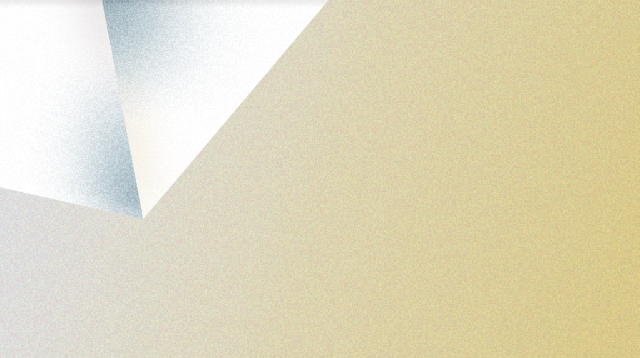
This background is drawn by a WebGL 2 fragment shader. Its source:

```glsl
#version 300 es
precision highp float;
// A folded white sheet hangs into the upper left over a grey-to-gold gradient.
// Signed line distances cut the sheet and its crease; soft falloffs along and
// across the crease shade the two faces, and hashed cells add paper grain.

#define TIP vec2(0.400, 0.388)
#define CREASE_TOP vec2(0.285, 1.0)
#define LEFT_END vec2(0.0, 0.477)
#define RIGHT_END vec2(0.918, 1.0)
#define GRAIN_CELLS 286.0
#define GRAIN_BACK 0.075
#define GRAIN_SHADE 0.10

uniform vec2 u_resolution;
out vec4 fragColor;

const vec3 SILVER = vec3(0.872, 0.872, 0.876);
const vec3 SAND = vec3(0.866, 0.836, 0.718);
const vec3 GOLD = vec3(0.852, 0.788, 0.545);
const vec3 PAPER = vec3(0.995);
const vec3 STEEL = vec3(0.615, 0.705, 0.745);
const vec3 CREAM = vec3(0.965, 0.945, 0.900);

// Signed distance to the line a-b, positive on the right when facing b
float lineDist(vec2 p, vec2 a, vec2 b) {
    vec2 d = normalize(b - a);
    return dot(p - a, vec2(d.y, -d.x));
}

float bell(float x, float width) {
    return exp(-x * x / (width * width));
}

// Three independent random values per cell
vec3 hash3(vec2 cell) {
    vec3 q = fract(cell.xyx * vec3(0.1031, 0.1030, 0.0973));
    q += dot(q, q.yxz + 33.33);
    return fract((q.xxy + q.yzz) * q.zyx);
}

vec3 backdrop(vec2 uv) {
    float t = uv.x + 0.17 * (0.5 - uv.y);
    vec3 c = mix(SILVER, SAND, smoothstep(-0.05, 0.58, t));
    return mix(c, GOLD, clamp((t - 0.44) / 0.58, 0.0, 1.0));
}

// Returns the sheet colour, with the shadow strength in w
vec4 sheet(vec2 p, float aa) {
    vec2 axis = CREASE_TOP - TIP;
    float across = lineDist(p, TIP, CREASE_TOP);
    float along = dot(p - TIP, axis) / dot(axis, axis);

    // Left face: shadow pools near the tip and thins out upward
    float pool = bell(across, 0.145) * smoothstep(0.82, 0.06, along);
    pool *= mix(0.65, 1.0, smoothstep(0.0, 0.05, lineDist(p, TIP, LEFT_END)));
    float blush = 0.08 * bell(across, 0.09) * smoothstep(0.4, 1.0, along);
    vec3 left = mix(PAPER, STEEL, 0.86 * pool) - blush * vec3(0.8, 1.0, 0.95);

    // Right face: shadow falls from the top, warm light runs below it
    float fall = bell(across, 0.21) * smoothstep(0.38, 1.04, along);
    float warm = bell(across, 0.08) * bell(along - 0.33, 0.36);
    vec3 right = mix(mix(PAPER, CREAM, 0.85 * warm), STEEL, 0.92 * fall);

    float side = smoothstep(-aa, aa, across);
    vec3 c = mix(left, right, side);
    float rim = 0.07 * smoothstep(0.975, 1.0, p.y);
    return vec4(c - rim, mix(pool, fall, side));
}

void main() {
    vec2 p = gl_FragCoord.xy / u_resolution.y;
    vec2 uv = gl_FragCoord.xy / u_resolution;
    float aa = 0.7 / u_resolution.y;

    // Cut the sheet from its two outer edges
    float inside = min(lineDist(p, TIP, LEFT_END), -lineDist(p, TIP, RIGHT_END));
    float cover = smoothstep(-aa, aa, inside);
    vec4 face = sheet(p, aa);
    vec3 color = mix(backdrop(uv), face.rgb, cover);

    // Grain: tinted on the backdrop, mostly grey in the shadows
    vec3 noise = hash3(floor(p * GRAIN_CELLS)) - 0.5;
    noise = mix(noise, noise.ggg, 0.25 + 0.5 * cover);
    float shade = 0.02 + GRAIN_SHADE * sqrt(clamp(face.w, 0.0, 1.0));
    color += noise * mix(GRAIN_BACK, shade, cover);

    fragColor = vec4(clamp(color, 0.0, 1.0), 1.0);
}
```
